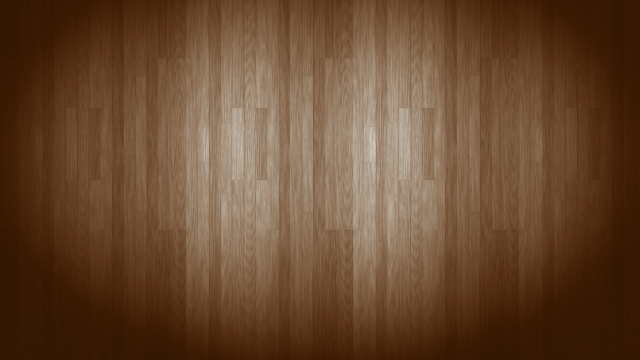
A Shadertoy shader for this texture:

```glsl
// Tall wooden floor planks in a repeating tile, lit by a soft warm vignette.

// Lengths are in canvas heights.
const float TILE_WIDTH = 0.463;
const float TILE_ORIGIN = 0.440;
const float NARROW_STRIP = 0.021;     // right edge of the first strip
const float EVEN_START = 0.0445;      // where the equal strips begin
const float EVEN_STRIPS = 13.0;
const float STRIPS = EVEN_STRIPS + 2.0;
const float SEAM_WIDTH = 0.0018;
const float SEAM_DARKNESS = 0.20;
const float END_STRENGTH = 0.35;      // butt joints against side seams
const float TONE_CONTRAST = 0.14;
const float RING_CONTRAST = 0.055;
const float FIBRE_CONTRAST = 0.10;
const float EYE_HEIGHT = 0.607;
const vec2 LIGHT_CENTRE = vec2(0.5, 0.565);  // x as a share of the width
const vec2 LIGHT_RADIUS = vec2(0.90, 0.59);
const float LIGHT_POWER = 1.06;
const float LIGHT_TOE = 0.02;         // softness where the light runs out
const float TILE_SHEEN = 0.12;
const vec3 DARK_WOOD = vec3(0.205, 0.09, 0.004);
const vec3 PALE_WOOD = vec3(0.62, 0.53, 0.44);
const vec3 WARMTH = vec3(1.0, 1.28, 1.50);   // response of each channel

// Upper and lower butt joint of each strip; values off the canvas mean none.
const vec2 JOINTS[15] = vec2[15](
    vec2(0.838, 0.361), vec2(0.838, 0.361), vec2(0.838, 0.361), vec2(0.838, -1.0),
    vec2(0.648, 0.551), vec2(2.0, -1.0), vec2(0.657, -1.0), vec2(0.699, 0.500),
    vec2(2.0, -1.0), vec2(0.699, 0.500), vec2(2.0, 0.361), vec2(2.0, -1.0),
    vec2(2.0, -1.0), vec2(0.789, 0.410), vec2(0.838, -1.0));

// Tone of each strip between its joints and beyond them.
const vec2 TONES[15] = vec2[15](
    vec2(0.1, -1.0), vec2(-0.3, -1.0), vec2(-0.3, -0.8), vec2(0.4, 0.0),
    vec2(0.8, 0.3), vec2(-0.6, -0.6), vec2(0.2, 0.3), vec2(0.8, 0.1),
    vec2(0.1, 0.1), vec2(-0.2, 0.5), vec2(0.4, 0.1), vec2(-0.6, -0.6),
    vec2(0.3, 0.3), vec2(0.5, 0.1), vec2(-0.7, -0.5));

float hash(vec2 p) {
    vec3 q = fract(vec3(p.xyx) * 0.1031);
    q += dot(q, q.yzx + 33.33);
    return fract((q.x + q.y) * q.z);
}

float noise(vec2 p) {
    vec2 cell = floor(p), f = fract(p);
    f = f * f * (3.0 - 2.0 * f);
    return mix(mix(hash(cell), hash(cell + vec2(1, 0)), f.x),
               mix(hash(cell + vec2(0, 1)), hash(cell + vec2(1, 1)), f.x), f.y);
}

// Returns strip number, left edge and right edge within the tile.
vec3 findStrip(float x) {
    if (x < NARROW_STRIP) return vec3(0.0, 0.0, NARROW_STRIP);
    if (x < EVEN_START) return vec3(1.0, NARROW_STRIP, EVEN_START);
    float pitch = (TILE_WIDTH - EVEN_START) / EVEN_STRIPS;
    float n = min(floor((x - EVEN_START) / pitch), EVEN_STRIPS - 1.0);
    float left = EVEN_START + n * pitch;
    return vec3(n + 2.0, left, left + pitch);
}

// Dark line at a given distance, softened over one pixel.
float seam(float distanceToEdge, float pixel) {
    float halfWidth = 0.5 * SEAM_WIDTH;
    float soft = max(pixel, halfWidth);
    float coverage = min(1.0, SEAM_WIDTH / pixel);
    return coverage * (1.0 - smoothstep(halfWidth - 0.5 * soft, halfWidth + soft, distanceToEdge));
}

// Contours of stretched noise form arches; two strips also carry an oval eye.
float growthRings(vec2 p, vec3 strip, float seed) {
    vec2 stretched = p * vec2(44.0, 4.0) + seed * vec2(37.0, 91.0);
    float field = 5.0 * noise(stretched) + 0.8 * noise(stretched * 3.1);
    if (strip.x == 2.0 || strip.x == 8.0) {
        vec2 eye = vec2(0.5 * (strip.y + strip.z), EYE_HEIGHT);
        field = length((p - eye) * vec2(200.0, 24.0)) + 0.4 * field;
    }
    float wave = sin(6.2832 * field);
    return wave * abs(wave);
}

void mainImage(out vec4 fragColor, in vec2 fragCoord) {
    float pixel = 1.0 / iResolution.y;
    vec2 uv = fragCoord * pixel;
    vec2 p = vec2(mod(uv.x - TILE_ORIGIN, TILE_WIDTH), uv.y);

    // Board layout
    vec3 strip = findStrip(p.x);
    int index = int(strip.x);
    vec2 joints = JOINTS[index];
    bool inner = p.y > joints.y && p.y < joints.x;
    float tone = inner ? TONES[index].x : TONES[index].y;
    float seed = hash(vec2(strip.x + 3.0, inner ? 12.0 : 11.0));

    // Grain
    float rings = growthRings(p, strip, seed);
    float fibre = noise(p * vec2(310.0, 22.0) + seed * 53.0) - 0.5;
    float speckle = noise(p * vec2(260.0, 90.0) + seed * 17.0) - 0.5;
    float streak = noise(p * vec2(75.0, 2.5) + seed * 71.0) - 0.5;
    float wood = 1.0 + TONE_CONTRAST * tone - RING_CONTRAST * rings
               + FIBRE_CONTRAST * (fibre + 0.8 * speckle + streak);

    // Seams, each side seam with its own strength
    float nearestEdge = mod(strip.x + step(0.5 * (strip.y + strip.z), p.x), STRIPS);
    float strength = mix(0.1, 1.0, hash(vec2(nearestEdge, 5.0)));
    float side = strength * seam(min(p.x - strip.y, strip.z - p.x), pixel);
    float end = END_STRENGTH * seam(min(abs(p.y - joints.x), abs(p.y - joints.y)), pixel);
    wood *= 1.0 - SEAM_DARKNESS * max(side, end);

    // Light
    float aspect = iResolution.x / iResolution.y;
    vec2 fromLight = (uv - LIGHT_CENTRE * vec2(aspect, 1.0)) / LIGHT_RADIUS;
    float light = LIGHT_POWER * (1.0 - dot(fromLight, fromLight));
    light = 0.5 * (light + sqrt(light * light + LIGHT_TOE));
    light *= 1.0 + TILE_SHEEN * cos(6.2832 * (p.x / TILE_WIDTH - 0.38));

    float level = max(light * wood + 0.12 * (wood - 1.0), 0.0);
    vec3 color = mix(DARK_WOOD, PALE_WOOD, pow(vec3(level), WARMTH));
    fragColor = vec4(clamp(color, 0.0, 1.0), 1.0);
}
```
